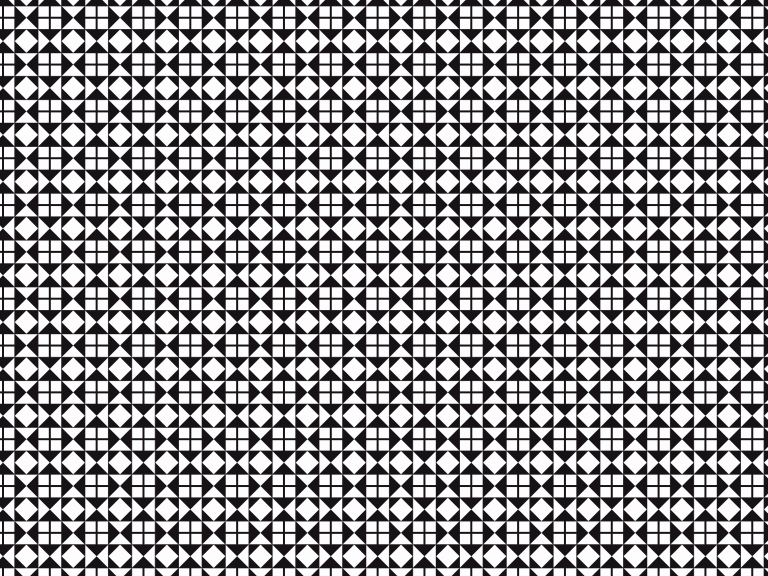
This pattern is drawn by a Shadertoy shader. Its source:

```glsl
// Black and white patchwork of four square tiles: a window with a cross,
// a diamond, and two bowties whose dark wings touch the window.
// Coordinates fold around each window; signed distances give the ink.

#define REPEATS_DOWN 12.30
#define WINDOW_CENTER vec2(0.5743, 0.5627)
#define CROSS_WIDTH 0.085
#define SEAM_WIDTH 0.035
#define SEAM_STRENGTH 0.75
#define SUBSAMPLES 3
#define INK vec3(0.090, 0.072, 0.088)
#define PAPER vec3(0.994, 0.992, 0.994)

// Signed distance to the inked area of one tile, positive inside.
// kind marks, per axis, whether the tile lies beside the window.
float tileInk(vec2 kind, vec2 local) {
    const float diagonal = 0.70711;
    float diamond = (local.x + local.y - 0.5) * diagonal;
    float sideBowtie = (local.x - local.y) * diagonal;
    float cross = 0.5 * CROSS_WIDTH - min(local.x, local.y);
    if (kind.x > 0.5) return kind.y > 0.5 ? diamond : sideBowtie;
    return kind.y > 0.5 ? -sideBowtie : cross;
}

// Ink coverage at a point measured in tiles from a window center.
float patchwork(vec2 p, float blur) {
    vec2 folded = abs(mod(p + 1.0, 2.0) - 1.0);
    vec2 kind = step(0.5, folded);
    vec2 local = abs(folded - kind);
    float ink = clamp(0.5 + tileInk(kind, local) / blur, 0.0, 1.0);

    // Thin seams along the tile edges
    float seamDistance = 0.5 * SEAM_WIDTH - 0.5 + max(local.x, local.y);
    float seam = clamp(0.5 + seamDistance / blur, 0.0, 1.0);
    return max(ink, seam * SEAM_STRENGTH);
}

void mainImage(out vec4 fragColor, in vec2 fragCoord) {
    float tilesPerHeight = 2.0 * REPEATS_DOWN;
    float pixel = tilesPerHeight / iResolution.y;
    vec2 p = (fragCoord / iResolution.y - WINDOW_CENTER) * tilesPerHeight;

    // Average a small grid of samples to smooth tile edges as well
    float subPixel = pixel / float(SUBSAMPLES);
    float coverage = 0.0;
    for (int y = 0; y < SUBSAMPLES; y++) {
        for (int x = 0; x < SUBSAMPLES; x++) {
            vec2 offset = vec2(x, y) - 0.5 * float(SUBSAMPLES - 1);
            coverage += patchwork(p + offset * subPixel, subPixel);
        }
    }
    coverage /= float(SUBSAMPLES * SUBSAMPLES);

    fragColor = vec4(mix(PAPER, INK, coverage), 1.0);
}
```
